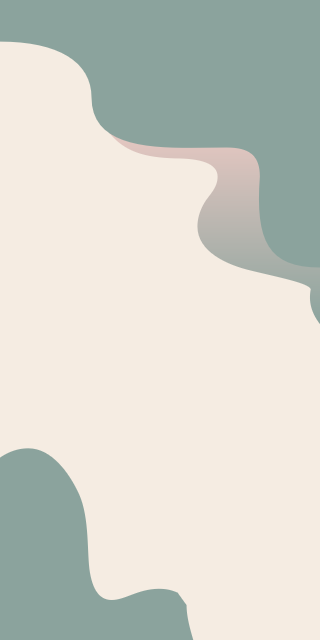
This background is drawn by a Shadertoy shader. Its source:

```glsl
// Cream backdrop with sage waves in two corners and a rose-to-sage ribbon.

const vec3 CREAM = vec3(0.961, 0.925, 0.886);
const vec3 SAGE  = vec3(0.545, 0.641, 0.616);
const vec3 ROSE  = vec3(0.886, 0.776, 0.753);
const float RIBBON_TOP = 44.0;      // depth where the ribbon is pure rose
const float RIBBON_BOTTOM = 101.0;  // depth where it has faded to sage
const vec2 CANVAS = vec2(100.0, 200.0);
const int CURVE_STEPS = 16;

// Outline tracer: distance to the path, and whether the point lies above it
vec2 point, pen;
float nearestSq;
bool above;

void moveTo(vec2 start) {
    pen = start;
    nearestSq = 1e6;
    above = false;
}

void lineTo(vec2 end) {
    vec2 edge = end - pen, offset = point - pen;
    float along = clamp(dot(offset, edge) / dot(edge, edge), 0.0, 1.0);
    vec2 gap = offset - edge * along;
    nearestSq = min(nearestSq, dot(gap, gap));
    // Each crossing of a ray cast downward flips the side
    if ((pen.x > point.x) != (end.x > point.x)) {
        float crossing = pen.y + edge.y * offset.x / edge.x;
        if (crossing > point.y) above = !above;
    }
    pen = end;
}

void curveTo(vec2 c1, vec2 c2, vec2 end) {
    vec2 start = pen;
    for (int i = 1; i <= CURVE_STEPS; i++) {
        float t = float(i) / float(CURVE_STEPS), s = 1.0 - t;
        lineTo(s*s*s*start + 3.0*s*s*t*c1 + 3.0*s*t*t*c2 + t*t*t*end);
    }
}

// Smooth coverage of the area above the traced outline
float coverAbove(float pixel) {
    float d = sqrt(nearestSq) * (above ? 1.0 : -1.0);
    return clamp(0.5 + d / pixel, 0.0, 1.0);
}

void traceRibbon() {
    moveTo(vec2(33.3, 40.4));
    curveTo(vec2(38.5, 47.7), vec2(45.6, 49.2), vec2(54.7, 49.5));
    curveTo(vec2(62.5, 49.5), vec2(68.0, 51.0), vec2(68.0, 55.2));
    curveTo(vec2(68.0, 58.6), vec2(65.6, 60.7), vec2(64.1, 63.0));
    curveTo(vec2(62.5, 65.6), vec2(61.7, 68.2), vec2(61.7, 70.8));
    curveTo(vec2(61.7, 78.6), vec2(70.8, 82.8), vec2(78.6, 84.6));
    curveTo(vec2(87.2, 86.7), vec2(96.6, 88.5), vec2(97.1, 90.4));
    curveTo(vec2(96.6, 93.2), vec2(96.6, 96.9), vec2(100.0, 101.3));
    lineTo(vec2(104.0, 106.0));
}

void traceUpperWave() {
    moveTo(vec2(0.0, 13.0));
    curveTo(vec2(18.2, 13.0), vec2(28.6, 19.3), vec2(28.6, 30.5));
    curveTo(vec2(28.6, 44.8), vec2(44.3, 46.3), vec2(59.9, 46.2));
    lineTo(vec2(70.8, 46.1));
    curveTo(vec2(78.1, 46.1), vec2(81.2, 48.7), vec2(81.2, 55.2));
    curveTo(vec2(79.7, 75.5), vec2(83.9, 83.6), vec2(100.0, 83.6));
    lineTo(vec2(104.0, 83.6));
}

void traceLowerWave() {
    moveTo(vec2(0.0, 143.0));
    curveTo(vec2(3.1, 140.9), vec2(6.0, 140.1), vec2(8.9, 140.1));
    curveTo(vec2(16.1, 140.1), vec2(21.6, 147.7), vec2(24.7, 154.4));
    curveTo(vec2(28.1, 162.0), vec2(27.1, 173.2), vec2(28.1, 178.9));
    curveTo(vec2(29.2, 185.4), vec2(31.8, 187.5), vec2(34.9, 187.5));
    curveTo(vec2(39.1, 187.5), vec2(43.0, 184.1), vec2(49.5, 184.0));
    curveTo(vec2(52.1, 184.0), vec2(53.6, 184.4), vec2(55.5, 185.2));
    lineTo(vec2(58.3, 189.1));
    curveTo(vec2(58.3, 192.7), vec2(59.4, 196.6), vec2(60.4, 200.0));
    lineTo(vec2(61.5, 204.0));
    lineTo(vec2(104.0, 204.0));
}

void mainImage(out vec4 fragColor, in vec2 fragCoord) {
    // Canvas units, with depth measured downward from the top edge
    vec2 uv = fragCoord / iResolution.xy;
    point = vec2(uv.x, 1.0 - uv.y) * CANVAS;
    float pixel = CANVAS.y / iResolution.y;

    // Ribbon with its vertical fade
    float fade = clamp((point.y - RIBBON_TOP) / (RIBBON_BOTTOM - RIBBON_TOP), 0.0, 1.0);
    traceRibbon();
    vec3 color = mix(CREAM, mix(ROSE, SAGE, fade), coverAbove(pixel));

    // Corner waves
    traceUpperWave();
    color = mix(color, SAGE, coverAbove(pixel));
    traceLowerWave();
    color = mix(SAGE, color, coverAbove(pixel));

    fragColor = vec4(color, 1.0);
}
```
